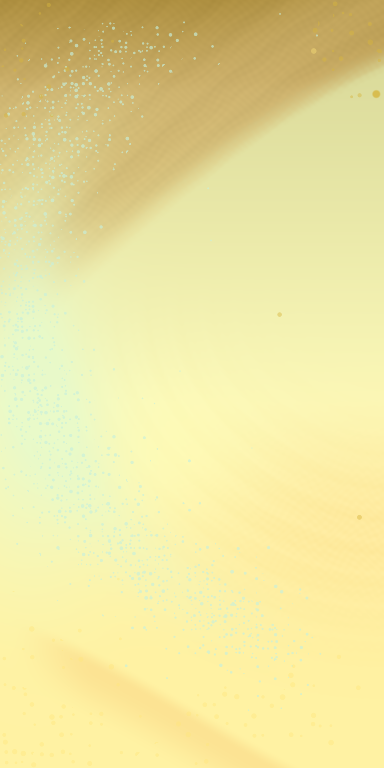
This background is drawn by a WebGL 2 fragment shader. Its source:

```glsl
#version 300 es
precision highp float;

uniform vec2 u_resolution;
out vec4 outColor;

const vec3 OLIVE = vec3(0.68, 0.56, 0.25);
const vec3 OCHRE = vec3(0.80, 0.69, 0.42);
const vec3 SAND = vec3(0.88, 0.82, 0.55);
const vec3 SAGE = vec3(0.86, 0.86, 0.61);
const vec3 CREAM = vec3(0.985, 0.975, 0.725);
const vec3 BUTTER = vec3(1.00, 0.95, 0.64);
const vec3 PEACH = vec3(1.00, 0.89, 0.58);
const vec3 MINT = vec3(0.90, 0.98, 0.80);
const vec3 AQUA = vec3(0.78, 0.94, 0.86);
const vec3 GOLD = vec3(0.84, 0.71, 0.24);

vec2 hash2(vec2 cell) {
  vec3 q = fract(cell.xyx * vec3(0.1031, 0.1030, 0.0973));
  q += dot(q, q.yzx + 33.33);
  return fract((q.xx + q.yz) * q.zy);
}

float bell(float x, float width) {
  return exp(-x * x / (width * width));
}

float glow(vec2 p, vec2 center, vec2 radii) {
  vec2 q = (p - center) / radii;
  return exp(-dot(q, q));
}

// Linear ramp between two heights
float ramp(float low, float high, float y) {
  return clamp((y - low) / (high - low), 0.0, 1.0);
}

// One jittered dot per cell, kept with the given probability
float specks(vec2 p, float cells, float density, float pixel) {
  vec2 cell = floor(p * cells);
  vec2 jitter = hash2(cell);
  vec2 traits = hash2(cell + 71.7);
  float radius = mix(0.12, 0.30, traits.x);
  float d = length(fract(p * cells) - mix(vec2(0.3), vec2(0.7), jitter)) - radius;
  float soft = pixel * cells;
  return (1.0 - smoothstep(-0.5 * soft, 0.5 * soft, d)) * step(traits.y, density);
}

// Layered sines across a stroke, slowly wavering along it
float streaks(float across, float along) {
  float w = across + 0.008 * sin(along * 5.0);
  return (sin(w * 70.0 + sin(along * 3.0)) + 0.6 * sin(w * 151.0 + along * 2.0)
        + 0.4 * sin(w * 293.0 - along * 4.0)) * 0.5;
}

// Fine woven brush grain
float weave(vec2 p) {
  return sin(p.x * 230.0 + 2.0 * sin(p.y * 47.0)) * sin(p.y * 260.0 + 2.0 * sin(p.x * 39.0));
}

vec3 outerGradient(float y) {
  vec3 c = mix(BUTTER, CREAM, ramp(0.25, 0.95, y));
  c = mix(c, SAND, ramp(1.02, 1.50, y));
  c = mix(c, OCHRE, ramp(1.48, 1.80, y));
  return mix(c, OLIVE, ramp(1.76, 2.0, y));
}

vec3 innerGradient(float y) {
  return mix(mix(BUTTER, CREAM, ramp(0.3, 0.95, y)), SAGE, ramp(0.95, 1.80, y));
}

void main() {
  vec2 p = gl_FragCoord.xy / u_resolution.x;
  float pixel = 1.0 / u_resolution.x;
  float grain = weave(p);

  // Swirl coordinates shared by the lower strokes and the trail
  vec2 q = p - vec2(1.0, 1.25);
  float radius = length(q);
  float angle = atan(q.y, -q.x);

  // Open bowl under a curved upper stroke
  float u = p.x - 0.2;
  float stroke = (p.y - (1.25 + 1.02 * u - 0.37 * u * u)) / 1.35;
  float strokeLines = streaks(stroke, p.x);
  float outside = smoothstep(-0.025, 0.05, stroke + 0.006 * strokeLines + 0.003 * grain);
  vec3 color = mix(innerGradient(p.y), outerGradient(p.y), outside);

  // Ochre brushwork along the upper stroke
  float upper = outside * smoothstep(1.15, 1.5, p.y);
  color = mix(color, OCHRE, 0.55 * upper * bell(stroke - 0.13, 0.10));
  color += upper * (0.012 * strokeLines + 0.008 * grain) * vec3(1.0, 0.9, 0.7);

  // Peach lower right and curved streaks
  float lower = smoothstep(1.35, 0.85, p.y) * bell(radius - 0.65, 0.28);
  float peach = glow(p, vec2(0.98, 0.61), vec2(0.50, 0.27));
  color = mix(color, PEACH, 0.62 * peach);
  float lines = streaks(radius, angle);
  color += lower * (0.008 * lines + 0.006 * grain * peach) * vec3(0.4, 0.9, 1.8);
  color = mix(color, vec3(1.0, 0.99, 0.72),
              0.6 * glow(p, vec2(0.43, 0.82), vec2(0.20, 0.18)));

  // Mint haze following the left side
  float haze = glow(p, vec2(0.09, 0.92), vec2(0.20, 0.38));
  float trail = bell(radius - 0.93, 0.10);
  float tail = smoothstep(0.9, 0.15, p.x) * smoothstep(2.0, 1.2, p.y);
  color = mix(color, MINT, clamp(0.75 * haze + 0.35 * trail * tail, 0.0, 0.85));

  // Diagonal tan stroke near the bottom
  float depth = 0.41 - 0.52 * p.x + 0.012 * sin(p.x * 6.0) - p.y;
  float sweep = smoothstep(-0.015, 0.035, depth) * (1.0 - smoothstep(0.04, 0.19, depth));
  color = mix(color, vec3(0.985, 0.875, 0.56), 0.8 * sweep * smoothstep(0.02, 0.25, p.x));

  // Aqua specks scattered along the trail
  float spread = bell(radius - 0.95, 0.11) * smoothstep(0.88, 0.6, p.x)
               * smoothstep(1.97, 1.85, p.y);
  float aqua = max(specks(p, 62.0, 0.40 * spread, pixel),
                   specks(p + 3.17, 95.0, 0.30 * spread, pixel));
  color = mix(color, AQUA, 0.65 * aqua);

  // Gold flecks in the corners
  float top = glow(p, vec2(1.0, 1.92), vec2(0.14, 0.16))
            + 0.6 * glow(p, vec2(0.0, 1.85), vec2(0.16, 0.16));
  float bottom = glow(p, vec2(0.0, 0.05), vec2(0.35, 0.22))
               + 0.5 * glow(p, vec2(0.65, 0.12), vec2(0.25, 0.10));
  color = mix(color, GOLD, 0.45 * specks(p, 42.0, 0.45 * top, pixel));
  color = mix(color, vec3(1.0, 0.90, 0.48), 0.4 * specks(p + 5.3, 40.0, 0.5 * bottom, pixel));
  float bead = length(p - vec2(0.98, 1.755)) - 0.010;
  color = mix(color, GOLD, 0.8 * (1.0 - smoothstep(-pixel, pixel, bead)));

  outColor = vec4(clamp(color, 0.0, 1.0), 1.0);
}
```
